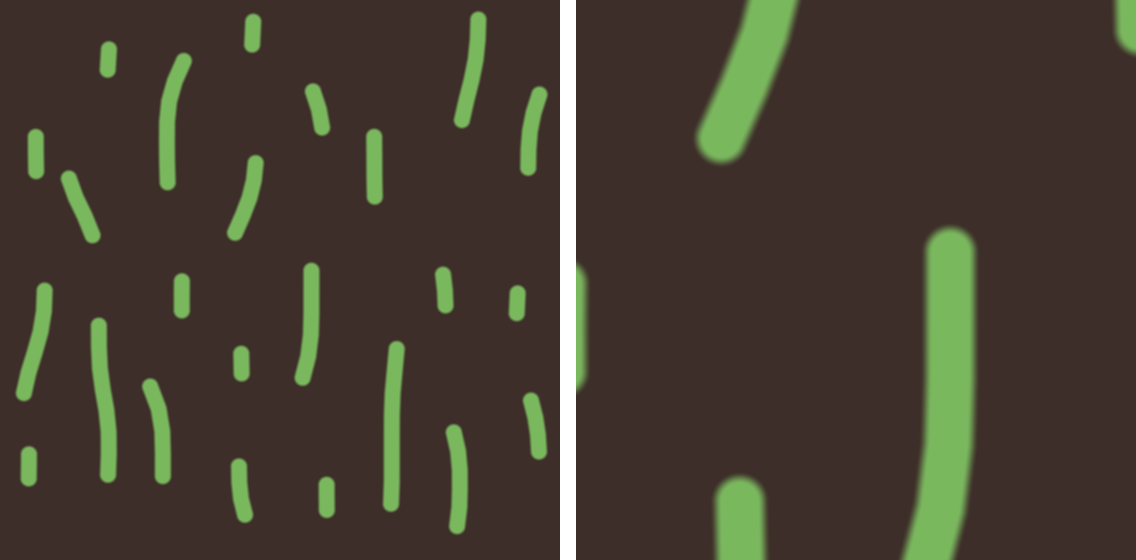
Left, the full canvas; right, a detail of the centre.
A Shadertoy shader for this pattern:

```glsl
float hash(vec2 p) {
    return fract(sin(dot(p, vec2(27.17, 61.73))) * 4375.85);
}

float segment(vec2 p, vec2 a, vec2 b) {
    vec2 pa = p - a, ba = b - a;
    return length(pa - ba * clamp(dot(pa, ba) / dot(ba, ba), 0.0, 1.0));
}

// Sideways lean of a stem, from layered sines
float lean(vec2 p) {
    float w = 0.6 * sin(11.0 * p.x + 5.0 * p.y) + 0.5 * sin(17.0 * p.y - 9.0 * p.x + 2.0);
    return 0.4 * w * abs(w);
}

// Distance to a stem that grows upward from its root in short bent steps
float stem(vec2 p, vec2 root, float len) {
    float d = 1.0;
    float steps = ceil(len / 0.04);
    float rise = len / steps;
    vec2 a = root;
    for (float i = 0.0; i < steps; i++) {
        vec2 b = a + rise * vec2(lean(a), 1.0);
        b.x = clamp(b.x, 0.03, 0.97);
        d = min(d, segment(p, a, b));
        a = b;
    }
    return d;
}

// Stems of random length stacked with gaps in one column
float columnOfStems(vec2 p, float col) {
    float d = 1.0;
    float start = hash(vec2(col, 9.0));
    float y = 0.055 + 0.14 * start * start;
    for (float i = 0.0; i < 7.0; i++) {
        float u = fract(0.17 + col * 0.755 + i * 0.57);
        float len = min(0.035 + 0.27 * u * u, 0.965 - y);
        if (len < 0.035) break;
        float x = (col + 0.5) / 8.0 + 0.05 * (hash(vec2(col, i + 20.0)) - 0.5);
        d = min(d, stem(p, vec2(x, y), len));
        y += len + 0.1 + 0.18 * hash(vec2(col + 40.0, i));
    }
    return d;
}

void mainImage(out vec4 fragColor, in vec2 fragCoord) {
    vec2 uv = fragCoord / iResolution.xy;

    // Nearest stem in this column and its neighbours
    float d = 1.0;
    for (float k = -1.0; k <= 1.0; k++) {
        float col = floor(uv.x * 8.0) + k;
        if (col >= 0.0 && col < 8.0) d = min(d, columnOfStems(uv, col));
    }

    vec3 soil = vec3(0.24, 0.18, 0.16);
    vec3 leaf = vec3(0.48, 0.72, 0.37);
    float cover = 1.0 - smoothstep(0.0105, 0.018, d);
    fragColor = vec4(mix(soil, leaf, cover), 1.0);
}
```
